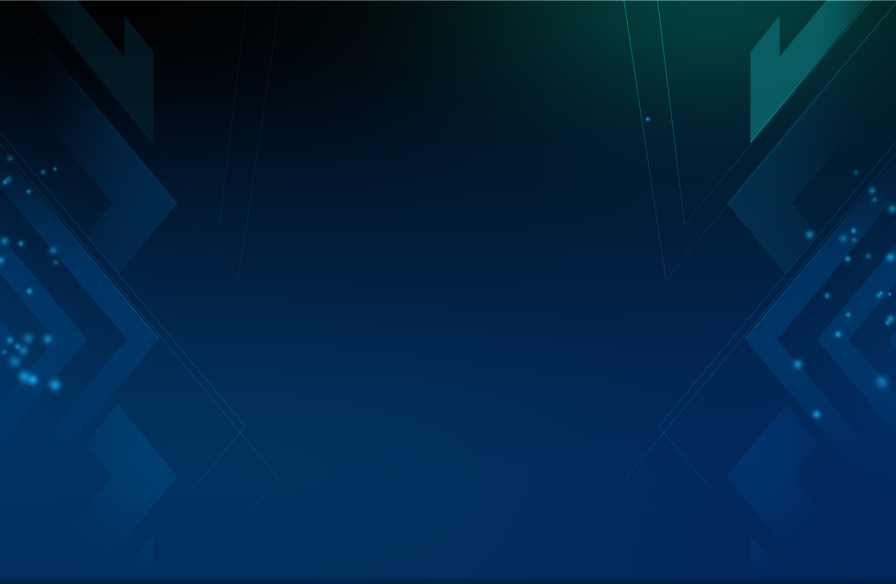
Write a Shadertoy shader that draws this background.

```glsl
// Dark navy backdrop with mirrored chevrons, hairlines, a teal glow and drifting sparks.

const float SLOPE = 1.2;    // steepness of every diagonal
const float NORMAL = 0.768; // turns a horizontal gap into a distance

float hash(vec2 p) {
    return fract(sin(dot(p, vec2(127.1, 311.7))) * 43758.5453);
}

float fill(float d) {
    float aa = 0.7 / iResolution.y;
    return smoothstep(-aa, aa, d);
}

float hairline(float d) {
    return 1.0 - smoothstep(0.0, 0.0005 + 0.8 / iResolution.y, abs(d));
}

// Positive inside a wedge that points towards the centre
float wedge(vec2 q, vec2 tip) {
    return (tip.x - q.x - abs(q.y - tip.y) / SLOPE) * NORMAL;
}

float chevron(vec2 q, vec2 tip, float thickness) {
    return fill(wedge(q, tip)) * (1.0 - fill(wedge(q, tip - vec2(thickness, 0.0))));
}

float segment(vec2 p, vec2 a, vec2 b) {
    vec2 ab = b - a;
    return length(p - a - ab * clamp(dot(p - a, ab) / dot(ab, ab), 0.0, 1.0));
}

vec3 backdrop(vec2 p) {
    vec3 col = mix(vec3(0.0, 0.004, 0.008), vec3(0.008, 0.172, 0.357), smoothstep(-0.2, 0.85, p.y));
    vec2 shade = (p - vec2(0.22, -0.02)) / vec2(0.55, 0.20);
    col *= 1.0 - 0.85 * exp(-dot(shade, shade));
    vec2 teal = (p - vec2(1.22, -0.03)) / vec2(0.42, 0.23);
    col += vec3(0.012, 0.235, 0.20) * exp(-dot(teal, teal));
    vec2 lift = (p - vec2(0.42, 0.76)) / vec2(0.45, 0.22);
    col += vec3(0.0, 0.022, 0.015) * exp(-dot(lift, lift));
    col.g -= 0.022 * smoothstep(0.7, 1.5, p.x) * smoothstep(0.4, 0.9, p.y);
    return col;
}

void mainImage(out vec4 fragColor, in vec2 fragCoord) {
    // Height is one, y runs downwards, q is mirrored about the centre
    vec2 p = vec2(fragCoord.x, iResolution.y - fragCoord.y) / iResolution.y;
    float right = step(0.774, p.x);
    vec2 q = vec2(min(p.x, 1.548 - p.x), p.y);
    float diagonal = q.y - SLOPE * q.x;

    vec3 col = backdrop(p);
    float sideY = (q.y - 0.56) / 0.24;
    col += vec3(0.0, 0.04, 0.07) * exp(-q.x / 0.12 - sideY * sideY);

    // Notched ribbon in the top corners
    float stripe = fill(0.215 - q.x) * fill((diagonal + 0.159) * 0.64);
    float spur = fill(q.x - 0.213) * fill((q.y - 0.028 - 1.24 * (q.x - 0.214)) * 0.63);
    float ribbon = min(stripe + spur, 1.0) * fill(0.263 - q.x) * fill((-0.0716 - diagonal) * 0.64);
    vec3 ribbonColor = mix(vec3(0.01, 0.13, 0.18), vec3(0.04, 0.40, 0.42), right);
    col = mix(col, ribbonColor, ribbon * mix(0.6, 0.82, right) * smoothstep(0.0, 0.16, q.x));
    float ribbonEdge = hairline((diagonal + 0.0716) * 0.64) * smoothstep(0.10, 0.24, q.x) * fill(0.263 - q.x);
    col += mix(vec3(0.01, 0.05, 0.08), vec3(0.04, 0.22, 0.28), right) * ribbonEdge;

    // Broad arrowheads, trimmed by the diagonals between them
    float upper = chevron(q, vec2(0.304, 0.348), 0.112) * fill((0.226 - diagonal) * 0.64);
    vec3 upperColor = mix(vec3(0.005, 0.18, 0.33), vec3(0.01, 0.20, 0.32), right);
    col = mix(col, upperColor, upper * 0.75 * smoothstep(0.05, 0.28, q.x));
    float lower = chevron(q, vec2(0.304, 0.816), 0.112) * fill((q.y + SLOPE * q.x - 0.934) * 0.64);
    vec3 lowerColor = mix(vec3(0.0, 0.25, 0.45), vec3(0.005, 0.20, 0.43), right);
    col = mix(col, lowerColor, lower * 0.9 * smoothstep(0.08, 0.26, q.x) * smoothstep(1.0, 0.78, q.y));

    // Nested chevrons at the sides
    for (int i = 0; i < 3; i++) {
        vec2 tip = vec2(0.272 - 0.123 * float(i), 0.581);
        float fade = smoothstep(0.23, 0.50, q.y) * smoothstep(0.84, 0.60, q.y);
        col = mix(col, vec3(0.0, 0.23, 0.44), chevron(q, tip, 0.055) * 0.7 * fade);
    }
    float rim = hairline(wedge(q, vec2(0.272, 0.581))) * fill(0.581 - q.y);
    col += vec3(0.015, 0.11, 0.14) * rim * smoothstep(0.25, 0.55, q.y);

    // Faint triangle at the foot
    float foot = fill(0.263 - q.x) * fill((q.y + SLOPE * q.x - 1.232) * 0.64);
    col += vec3(0.0, 0.03, 0.05) * foot * smoothstep(0.14, 0.26, q.x) * smoothstep(1.0, 0.92, q.y);

    // Hairline vees above and hairline arrows below
    for (int i = 0; i < 2; i++) {
        float k = float(i);
        vec2 tip = mix(vec2(0.408, 0.478), vec2(0.376, 0.384), k);
        float inner = hairline(segment(q, tip, vec2(tip.x + (0.15 - 0.03 * k) * tip.y, 0.0)));
        float outer = hairline(segment(q, tip, vec2(tip.x - tip.y / SLOPE, 0.0)));
        float glow = mix(0.2, mix(1.0, 0.35, smoothstep(0.0, 0.45, q.y)), right);
        col += vec3(0.02, 0.20, 0.20) * max(inner, outer * 0.6) * glow;

        vec2 arrow = mix(vec2(0.420, 0.730), vec2(0.476, 0.818), k);
        float outline = hairline(wedge(q, arrow)) * smoothstep(0.97, 0.72, q.y);
        col += vec3(0.012, 0.065, 0.07) * outline;
    }

    // Sparks near both sides, larger and softer lower down
    for (int i = 0; i < 44; i++) {
        float side = mod(float(i), 2.0);
        vec2 seed = vec2(float(i), 3.0 + side);
        float drop = hash(seed);
        float reach = hash(seed + 17.3) * mix(0.10, 0.17, side);
        vec2 spot = vec2(mix(reach, 1.536 - reach, side), 0.27 + 0.45 * drop);
        float size = mix(0.003, 0.011, hash(seed + 5.7) * (0.35 + 0.65 * drop));
        float r = length(p - spot) / size;
        col += vec3(0.06, 0.42, 0.48) * exp(-r * r) * mix(0.5, 1.0, hash(seed + 9.1));
    }
    float stray = length(p - vec2(1.109, 0.204)) / 0.003;
    col += vec3(0.10, 0.45, 0.65) * exp(-stray * stray);

    // Thin light top border and dark bottom border
    col += 0.3 * (1.0 - smoothstep(0.0, 0.003, p.y));
    col *= 1.0 - 0.25 * smoothstep(0.988, 0.996, p.y);
    fragColor = vec4(clamp(col, 0.0, 1.0), 1.0);
}
```
